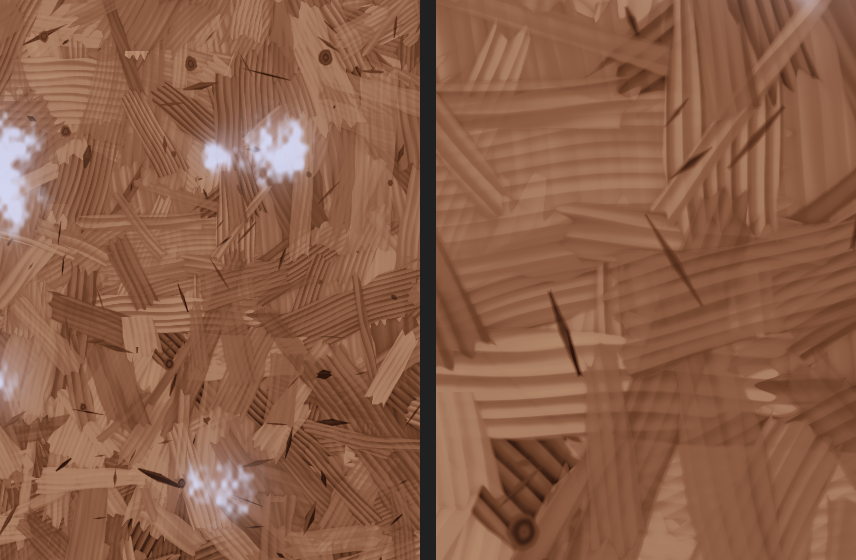
Left, the full canvas; right, a detail of the centre.
This texture is drawn by a Shadertoy shader. Its source:

```glsl
// Varnished strand board: overlapping layers of randomly turned wood strands,
// each with its own growth rings and fibres, then dark slivers and small knots,
// and last the wrinkled gloss of window light on the varnish.
#define STRAND_LAYERS 9
#define SLIVER_LAYERS 2
#define LARGE_CELL 0.29
#define SMALL_CELL 0.11
#define DENSITY 0.58
#define RING_DEPTH 0.34
#define FIBRE_DEPTH 0.17
#define EDGE 0.0022
#define GLOSS 1.0

const float PI = 3.14159265;

vec3 hash3(vec2 p) {
    vec3 q = fract(p.xyx * vec3(0.1031, 0.1030, 0.0973));
    q += dot(q, q.yxz + 33.33);
    return fract((q.xxy + q.yzz) * q.zyx);
}

float noise(vec2 p) {
    vec2 i = floor(p), f = fract(p);
    f = f * f * (3.0 - 2.0 * f);
    return mix(mix(hash3(i).x, hash3(i + vec2(1, 0)).x, f.x),
               mix(hash3(i + vec2(0, 1)).x, hash3(i + vec2(1, 1)).x, f.x), f.y);
}

// Wood tone from dark (0) to pale (1)
vec3 woodColor(float t) {
    vec3 c = mix(vec3(0.17, 0.08, 0.05), vec3(0.41, 0.24, 0.15), smoothstep(0.0, 0.32, t));
    c = mix(c, vec3(0.55, 0.36, 0.26), smoothstep(0.30, 0.60, t));
    c = mix(c, vec3(0.66, 0.49, 0.38), smoothstep(0.58, 0.86, t));
    return mix(c, vec3(0.73, 0.57, 0.45), smoothstep(0.86, 1.15, t));
}

// Tone inside one strand; q.x runs along the fibres
float grain(vec2 q, vec3 h, float base) {
    float bend = 0.006 * sin(q.x * 9.0 + h.x * 40.0) + 0.002 * sin(q.x * 31.0 + h.y * 50.0);
    float across = q.y + bend + q.x * q.x * (h.y - 0.5) * 0.6;
    float saw = fract(across * mix(45.0, 95.0, h.x) + 0.5 * noise(q * vec2(8, 40) + h.xy * 60.0));
    float ring = smoothstep(0.15, 0.8, saw) * smoothstep(1.0, 0.84, saw);
    float fibre = noise(vec2(q.x * 9.0, across * 150.0) + h.yz * 70.0) - 0.5;
    float blotch = noise(q * vec2(10, 24) + h.zx * 80.0) - 0.5;
    return base - ring * (0.05 + RING_DEPTH * h.z * h.z) + FIBRE_DEPTH * fibre + 0.15 * blotch;
}

// Lays one scattered layer of strands or slivers over the tone
float addLayer(float tone, vec2 p, float cell, float seed, bool sliver) {
    vec2 grid = p / cell + seed * vec2(7.31, 3.77);
    vec2 home = floor(grid);
    float height = p.y / 1.333;
    for (int k = 0; k < 9; k++) {
        vec2 id = home + vec2(k % 3 - 1, k / 3 - 1);
        vec3 h = hash3(id + seed * 17.0), g = hash3(id + seed * 17.0 + 91.5);
        float chance = sliver ? 0.42 - 0.2 * height : DENSITY * (cell < 0.2 ? 1.25 - 0.6 * height : 1.0);
        if (hash3(id + seed * 29.0 + 40.0).x > chance) continue;

        // Random place and turn, leaning towards upright
        vec2 q = (grid - id - 0.2 - 0.6 * h.xy) * cell;
        float lean = 2.0 * fract(h.z * 7.0 + g.x) - 1.0;
        float a = PI * (0.46 + 0.5 * lean * pow(abs(lean), 0.35));
        q = mat2(cos(a), -sin(a), sin(a), cos(a)) * q;

        // Ragged box, tapered for slivers
        vec2 size = cell * vec2(mix(0.6, 1.05, g.x), mix(0.06, 0.36, g.y));
        if (sliver) size = cell * vec2(mix(0.1, 0.45, g.x * g.x), mix(0.02, 0.085, g.y * g.y));
        float endRag = (noise(vec2(q.y * 110.0, h.x * 50.0)) - 0.5) * 0.2 * cell;
        float sideRag = (noise(vec2(q.x * 22.0, h.y * 50.0)) - 0.5) * 0.35 * size.y;
        float taper = sliver ? 1.0 - 0.8 * abs(q.x) / size.x : 1.0 - 0.25 * h.x * q.x / size.x;
        float d = max(abs(q.x) + endRag - size.x, abs(q.y) + sideRag - size.y * taper);

        if (!sliver) tone -= 0.075 * exp(-max(d, 0.0) * 220.0) * step(0.0, d);
        if (d < EDGE) {
            float base = sliver ? mix(0.05, 0.36, g.z) : mix(0.40, 1.0, g.z);
            float opacity = sliver ? 0.85 : mix(0.6, 0.97, h.y);
            float rim = 0.08 * exp(min(d, 0.0) * 350.0);
            tone = mix(tone, grain(q, h, base) - rim, opacity * smoothstep(EDGE, -EDGE, d));
        }
    }
    return tone;
}

// Sparse round knots with a paler ring
float addKnots(float tone, vec2 p) {
    vec2 grid = p / 0.28, id = floor(grid);
    vec3 h = hash3(id + 12.0);
    vec2 q = (grid - id - 0.2 - 0.6 * h.xy) * 0.28;
    float radius = mix(0.004, 0.018, h.z * h.z);
    float r = length(q * vec2(1.1, 0.9)) + 0.004 * (noise(p * 120.0) - 0.5);
    float core = smoothstep(radius + EDGE, radius - 0.004, r);
    float ring = 0.5 + 0.5 * sin(r * 700.0);
    tone = mix(tone, 0.12 + 0.14 * ring, core * step(0.45, hash3(id + 5.0).y));
    return tone;
}

// Window light: soft haze around wrinkled bright cores
vec3 addGloss(vec3 color, vec2 p) {
    // centre and radii of each reflection
    vec4 spots[5] = vec4[5](vec4(0.01, 0.92, 0.09, 0.14), vec4(0.52, 0.97, 0.05, 0.05),
        vec4(0.65, 0.98, 0.085, 0.085), vec4(0.01, 0.43, 0.07, 0.08), vec4(0.53, 0.17, 0.10, 0.09));
    float wrinkle = 0.6 * noise(p * vec2(24, 17) + 3.0) + 0.4 * noise(p * vec2(75, 50));
    for (int i = 0; i < 5; i++) {
        vec2 q = (p - spots[i].xy) / spots[i].zw;
        float power = i < 3 ? 1.0 : 0.72;
        float haze = GLOSS * power * exp(-dot(q, q) * 0.9);
        float core = smoothstep(0.62, 0.98, haze * 0.65 + wrinkle * 0.75);
        color = mix(color, vec3(0.75, 0.67, 0.73), 0.55 * haze);
        color = mix(color, vec3(0.84, 0.86, 0.97), 0.9 * core * smoothstep(0.1, 0.5, haze));
    }
    return color;
}

void mainImage(out vec4 fragColor, in vec2 fragCoord) {
    vec2 p = fragCoord / iResolution.x;
    float tone = grain(p.yx, vec3(0.3, 0.6, 0.4), 0.72);
    for (int i = 0; i < STRAND_LAYERS; i++) {
        float cell = mix(LARGE_CELL, SMALL_CELL, fract(float(i) * 0.618));
        tone = addLayer(tone, p, cell, float(i) + 1.0, false);
    }
    for (int i = 0; i < SLIVER_LAYERS; i++)
        tone = addLayer(tone, p, 0.13 - 0.04 * float(i), float(i) + 31.0, true);
    tone = addKnots(tone, p);

    // Light falls from the upper left
    tone += 0.13 * (p.y / 1.333 - 0.45) - 0.04 * (p.x - 0.5);
    fragColor = vec4(addGloss(woodColor(tone), p), 1.0);
}
```
